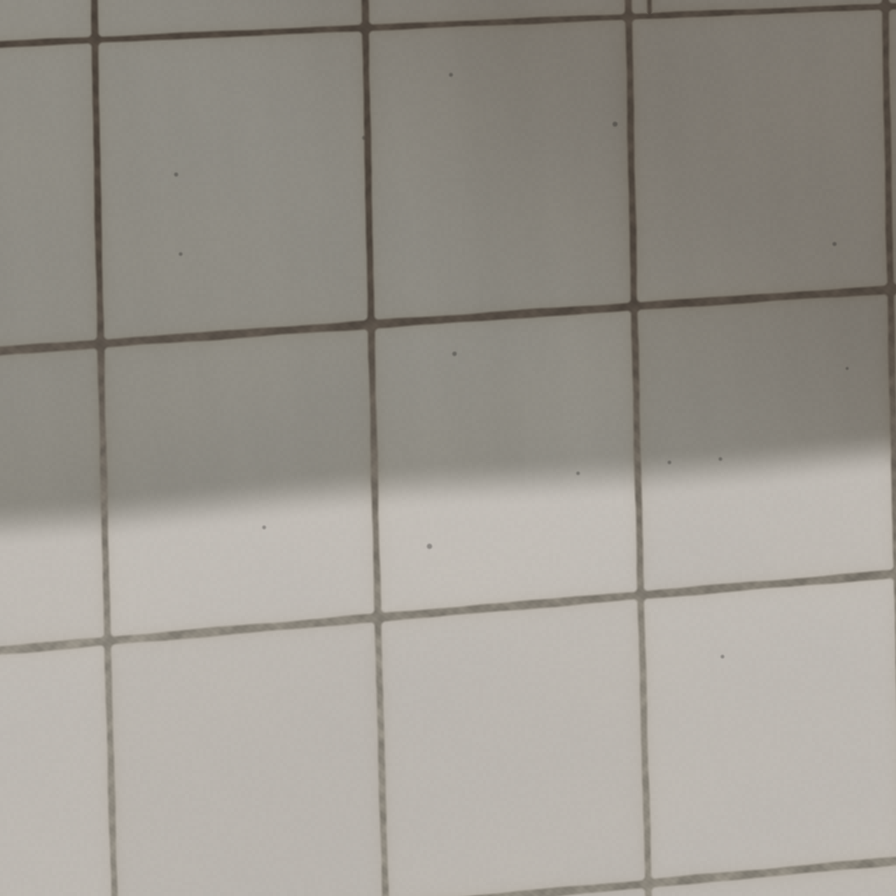
Write a Shadertoy shader that draws this pattern.

```glsl
// Glazed wall tiles in slight perspective, grimy grout, a soft shadow over the upper half.

const vec2  FIRST_JOINT  = vec2(0.112, 0.0495);  // upper left crossing, measured from the top left
const vec2  TILE_RATE    = vec2(3.26, 2.885);    // tiles per canvas at that crossing
const vec2  TILE_SHRINK  = vec2(0.157, 0.105);   // growth of the rate across the canvas
const vec2  JOINT_HALF   = vec2(0.0036, 0.0047); // half widths: upright, level
const float CORNER       = 0.005;
const float EDGE_BLUR    = 0.0014;
const float SHADOW_EDGE  = 0.583;
const float SHADOW_TILT  = 0.078;
const float SHADOW_SOFT  = 0.028;
const float SPECK_CELLS  = 9.0;
const vec3  LIT_TILE     = vec3(0.742, 0.724, 0.700);
const vec3  SHADE_TILE   = vec3(0.558, 0.547, 0.516);
const vec3  DEEP_TILE    = vec3(0.490, 0.470, 0.437);
const vec3  GROUT_DARK   = vec3(0.305, 0.272, 0.240);
const vec3  GROUT_LIT    = vec3(0.540, 0.520, 0.480);

float hash(vec2 p) {
    p = fract(p * vec2(0.1031, 0.1137));
    p += dot(p, p.yx + 33.33);
    return fract((p.x + p.y) * p.x * 17.0);
}

// Layered sines, roughly -1 to 1
float waves(vec2 p) {
    return 0.5 * sin(p.x + 1.7 * sin(p.y * 0.8))
         + 0.3 * sin(p.y * 2.1 + p.x * 1.3 + 1.0)
         + 0.2 * sin(p.x * 3.7 - p.y * 2.9 + 2.0);
}

// Canvas position (y down) to tile coordinates; whole numbers lie on joints
vec2 tileSpace(vec2 p) {
    float fall = p.y - 0.365;
    float lean = 0.021 * fall + 0.006 * fall * fall;
    float slope = 0.042 + 0.1 * p.y - 0.05 * p.y * p.y;
    vec2 e = vec2(p.x - lean, p.y + slope * p.x) - FIRST_JOINT;
    return e * (TILE_RATE + TILE_SHRINK * e);
}

float roundedBox(vec2 p, vec2 halfSize, float radius) {
    vec2 q = abs(p) - halfSize + radius;
    return length(max(q, 0.0)) + min(max(q.x, q.y), 0.0) - radius;
}

// Sparse dark dots, one candidate per cell
float specks(vec2 p, float pixel) {
    vec2 cell = floor(p * SPECK_CELLS);
    vec2 centre = 0.15 + 0.7 * vec2(hash(cell + 3.0), hash(cell + 17.0));
    float d = length(fract(p * SPECK_CELLS) - centre) / SPECK_CELLS;
    float radius = 0.001 + 0.0014 * hash(cell + 41.0);
    float present = step(0.88, hash(cell + 71.0));
    return present * (1.0 - smoothstep(radius - pixel, radius + pixel + 0.001, d));
}

void mainImage(out vec4 fragColor, in vec2 fragCoord) {
    vec2 p = fragCoord / iResolution.xy;
    p.y = 1.0 - p.y;
    float pixel = 1.0 / iResolution.y;
    float blur = EDGE_BLUR + 0.6 * pixel;

    // Tile outline with uneven joints
    vec2 g = tileSpace(p);
    vec2 tile = floor(g);
    vec2 rate = TILE_RATE + 2.0 * TILE_SHRINK * (p - FIRST_JOINT);
    vec2 wobble = vec2(waves(vec2(p.y * 38.0, tile.x * 3.0)),
                       waves(vec2(p.x * 34.0, tile.y * 4.0)));
    vec2 joint = JOINT_HALF * (1.0 + 0.16 * wobble);
    joint.y *= g.y < 0.5 ? 0.75 : 1.0;
    float d = roundedBox((g - tile - 0.5) / rate, 0.5 / rate - joint, CORNER);

    // Narrow filler strip in the row above the top joint
    float strip = max(abs(g.x - 2.08) / rate.x - 0.7 * joint.x, g.y / rate.y);
    d = max(d, -strip);
    float grout = smoothstep(-blur, blur, d);

    // Light and shadow on the glaze
    float edge = SHADOW_EDGE - SHADOW_TILT * p.x + 0.004 * sin(p.x * 9.0 + 1.0);
    float light = smoothstep(edge - SHADOW_SOFT, edge + SHADOW_SOFT, p.y);
    float depth = smoothstep(0.08, 0.68, p.x - 1.1 * p.y);
    vec3 shade = mix(SHADE_TILE, DEEP_TILE, depth);
    shade -= 0.02 * smoothstep(0.16, 0.0, edge - p.y) * (1.0 - p.x);
    vec3 lit = LIT_TILE + 0.022 * smoothstep(0.3, 0.0, p.y - edge) - 0.010;
    vec3 colour = mix(shade, lit, light);

    // Per tile tone, faint upright reflections, mottling and grain
    colour += 0.014 * (hash(tile + 11.0) - 0.5);
    colour += 0.008 * (1.0 - light) * waves(vec2(p.x * 31.0 - p.y * 2.0, p.y * 1.5));
    colour += 0.004 * waves(p * vec2(13.0, 17.0)) * vec3(1.0, 0.8, 0.4);
    colour += 0.010 * (hash(floor(p * 256.0)) - 0.5);

    // Warm rim beside the joints and stray specks
    float rim = exp(-max(-d, 0.0) / 0.006);
    colour -= rim * vec3(0.020, 0.026, 0.036);
    colour *= 1.0 - 0.28 * specks(p, pixel);

    // Grout: paler downwards, streaked along its length
    vec3 groutColour = mix(GROUT_DARK, GROUT_LIT, smoothstep(0.25, 0.78, p.y));
    float streak = waves(p * vec2(90.0, 110.0)) + 0.6 * waves(p.yx * vec2(310.0, 270.0));
    groutColour *= 1.0 + 0.09 * streak;
    groutColour += 0.03 * smoothstep(0.6, 0.0, p.x) * smoothstep(0.2, 0.4, p.y);

    fragColor = vec4(clamp(mix(colour, groutColour, grout), 0.0, 1.0), 1.0);
}
```
